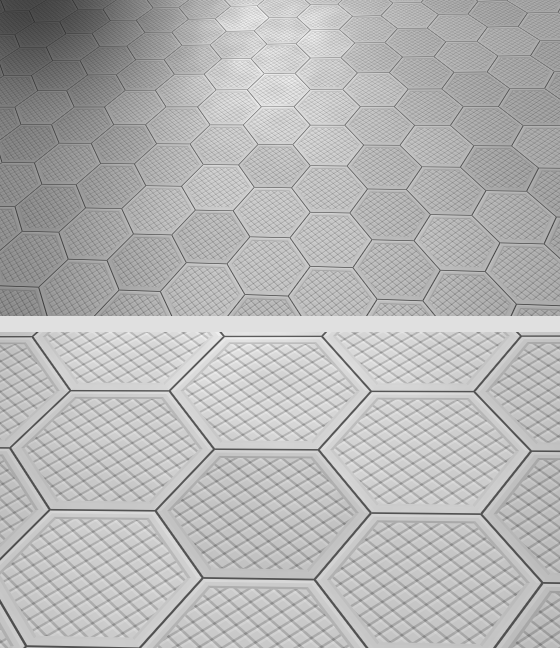
Top, the full canvas; bottom, a detail of the centre.
A WebGL 2 fragment shader for this pattern:

```glsl
#version 300 es
precision highp float;
// Grey hexagonal floor tiles with raised rims and cross-hatched panels, seen at an angle under a soft lamp.

uniform vec2 u_resolution;
out vec4 fragColor;

const float SQRT3 = 1.7320508;
const float APOTHEM = 0.8660254;   // tile side is 1
const float JOINT = 0.011;         // half width of the gap between tiles
const float RIM = 0.11;            // distance from tile edge to inner step
const float PANEL = 0.125;         // distance from tile edge to hatching
const float HATCH = 0.135;         // spacing of the hatching
const float HATCH_TURN = 0.72;     // direction of the hatching in radians

// Floor plane to canvas, in units of canvas height
const mat3 FLOOR_TO_VIEW = mat3(
    0.1076, -0.0045, -0.0070,
    0.0393,  0.0976,  0.0398,
    0.8704,  0.4769,  1.0);

float hash(vec2 p) {
    vec3 h = fract(p.xyx * vec3(0.1031, 0.1030, 0.0973));
    h += dot(h, h.yzx + 33.33);
    return fract((h.x + h.y) * h.z);
}

float cornerSlope(vec2 cell, vec2 f, vec2 corner) {
    float angle = 6.28318 * hash(cell + corner);
    return dot(vec2(cos(angle), sin(angle)), f - corner);
}

float gradientNoise(vec2 p) {
    vec2 cell = floor(p), f = fract(p);
    vec2 u = f * f * f * (f * (f * 6.0 - 15.0) + 10.0);
    float low = mix(cornerSlope(cell, f, vec2(0, 0)), cornerSlope(cell, f, vec2(1, 0)), u.x);
    float high = mix(cornerSlope(cell, f, vec2(0, 1)), cornerSlope(cell, f, vec2(1, 1)), u.x);
    return mix(low, high, u.y);
}

// Box-filtered coverage of a band of given half width
float band(float d, float halfWidth, float px) {
    float overlap = min(d + 0.5 * px, halfWidth) - max(d - 0.5 * px, -halfWidth);
    return max(overlap, 0.0) / px;
}

// Size of one pixel along direction n on the floor
float footprint(vec2 n, vec2 dx, vec2 dy) {
    return length(vec2(dot(dx, n), dot(dy, n))) + 1e-5;
}

// Offset from the centre of the nearest tile
vec2 hexOffset(vec2 q) {
    vec2 period = vec2(3.0, SQRT3);
    vec2 a = mod(q, period) - 0.5 * period;
    vec2 b = mod(q - 0.5 * period, period) - 0.5 * period;
    return dot(a, a) < dot(b, b) ? a : b;
}

// Distance to the tile edge in x, outward normal of that edge in yz
vec3 hexEdge(vec2 c) {
    vec2 a = abs(c);
    vec2 slant = vec2(APOTHEM, 0.5);
    vec2 n = dot(a, slant) > a.y ? slant : vec2(0.0, 1.0);
    return vec3(APOTHEM - dot(a, n), n * sign(c));
}

// One family of parallel grooves, each with a lit lip
float grooves(vec2 c, vec2 n, vec2 dx, vec2 dy) {
    float d = mod(dot(c, n), HATCH) - 0.5 * HATCH;
    float px = footprint(n, dx, dy);
    return 0.04 * band(d + 0.026, 0.013, px) - 0.16 * band(d, 0.013, px);
}

float glow(vec2 p, vec2 centre, vec2 radius) {
    vec2 d = (p - centre) / radius;
    return exp(-dot(d, d));
}

float lighting(vec2 p, vec2 q) {
    float lamp = glow(p, vec2(0.85, 0.92), vec2(0.27, 0.36));
    float light = 0.685 + 0.065 * glow(p, vec2(0.95, 0.35), vec2(0.7, 0.6));
    light += lamp * (0.17 + 0.08 * gradientNoise(q * 1.3));
    light -= 0.28 * glow(p, vec2(0.14, 1.02), vec2(0.40, 0.30));
    light -= 0.15 * (1.0 - smoothstep(0.0, 0.72, p.x));
    return light - 0.06 * smoothstep(1.15, 1.78, p.x);
}

void main() {
    // Project the canvas onto the floor
    vec2 p = gl_FragCoord.xy / u_resolution.y;
    p.x += 0.5 * (16.0 / 9.0 - u_resolution.x / u_resolution.y);
    vec3 ray = inverse(FLOOR_TO_VIEW) * vec3(p, 1.0);
    vec2 q = ray.xy / ray.z;
    vec2 dx = dFdx(q), dy = dFdy(q);

    // Tile under this point
    vec2 c = hexOffset(q);
    vec2 id = round((q - c) * vec2(2.0 / 3.0, 2.0 / SQRT3));
    vec3 edge = hexEdge(c);
    float px = footprint(edge.yz, dx, dy);

    // Square hatching inside the rim
    vec2 along = vec2(cos(HATCH_TURN), sin(HATCH_TURN));
    vec2 across = vec2(-along.y, along.x);
    float hatch = grooves(c, along, dx, dy) + grooves(c, across, dx, dy);
    float panel = clamp((edge.x - PANEL) / px + 0.5, 0.0, 1.0);

    // Relief of rim and panel, with wear and tone of each tile
    float relief = 1.02 + hatch * panel;
    relief += (0.03 + 0.03 * edge.z) * band(edge.x - 0.03, 0.018, px);
    relief -= (0.08 + 0.07 * edge.z) * band(edge.x - RIM, 0.014, px);
    relief += 0.075 * (hash(id) - 0.5) + 0.012 * gradientNoise(q * 5.0);
    relief = mix(relief, 0.42, band(edge.x, JOINT, px));

    fragColor = vec4(vec3(clamp(lighting(p, q) * relief, 0.0, 1.0)), 1.0);
}
```
